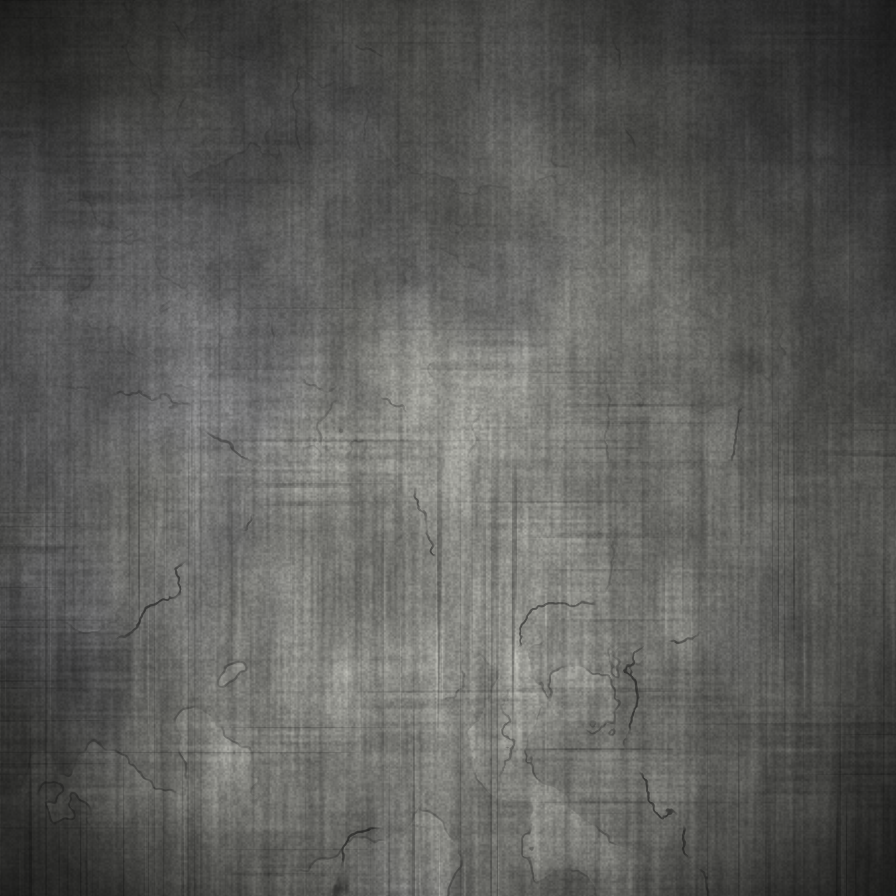
Give the GLSL for this texture, as a three.js fragment shader.

```glsl
// A worn, dark grey wall: a soft pool of light over blotchy plaster, brushed
// with fine vertical streaks, crossed by faint horizontal threads and marked
// by peeling flakes and hairline cracks. All of it is layered value noise.

#define LIGHT_CENTER vec2(0.48, 0.40)
#define LIGHT_PEAK   0.535
#define LIGHT_FALL   0.285
#define BLOTCH       0.70
#define STREAK       0.36
#define HAIRLINE     0.23
#define THREAD       0.17
#define GRAIN        0.27
#define CRACK        0.45
#define FLAKE        0.13
#define WARM_TINT    vec3(1.006, 1.008, 0.970)
#define COOL_TINT    vec3(0.996, 0.998, 1.006)

varying vec2 vUv;

const float LINE_WIDTH = 0.002;

float hash(vec2 p) {
  vec3 q = fract(p.xyx * 0.1031);
  q += dot(q, q.yzx + 33.33);
  return fract((q.x + q.y) * q.z);
}

float noise(vec2 p) {
  vec2 cell = floor(p);
  vec2 f = fract(p);
  f = f * f * (3.0 - 2.0 * f);
  float low = mix(hash(cell), hash(cell + vec2(1.0, 0.0)), f.x);
  float high = mix(hash(cell + vec2(0.0, 1.0)), hash(cell + 1.0), f.x);
  return mix(low, high, f.y);
}

// Five octaves, each turned to hide the lattice
float fbm(vec2 p) {
  float sum = 0.0;
  float weight = 0.5;
  for (int i = 0; i < 5; i++) {
    sum += weight * noise(p);
    p = mat2(1.6, 1.2, -1.2, 1.6) * p + 17.3;
    weight *= 0.5;
  }
  return sum / 0.97;
}

// Central glow, fading to the edges and further into the corners
float lighting(vec2 p) {
  float d = length((p - LIGHT_CENTER) * vec2(1.0, 0.88));
  float glow = LIGHT_PEAK - LIGHT_FALL * smoothstep(0.06, 0.62, d);
  return glow * (1.0 - 0.55 * smoothstep(0.46, 0.74, length(p - 0.5)));
}

// Cloudy stains, upright smears, level wear and small mottling, around zero
float blotches(vec2 p) {
  float clouds = fbm(p * 6.0 + 3.7) - 0.5;
  float smears = fbm(p * vec2(14.0, 2.5) + 41.0) - 0.5;
  float bands = fbm(p * vec2(3.0, 9.0) + 73.0) - 0.5;
  float mottle = fbm(p * vec2(24.0, 20.0) + 97.0) - 0.5;
  return 0.65 * clouds + 0.45 * smears + 0.40 * bands + 0.40 * mottle;
}

// Brushed vertical lines, finer ones stronger, around zero
float streaks(vec2 p) {
  float sum = 0.0;
  float weight = 0.20;
  vec2 scale = vec2(60.0, 2.0);
  for (int i = 0; i < 4; i++) {
    sum += weight * (noise(p * scale + float(i) * 29.0) - 0.5);
    scale *= vec2(1.75, 1.8);
    weight *= 1.25;
  }
  return sum;
}

// Long crisp scratches, dark and pale, gathered in upright groups
float hairlines(vec2 p) {
  float dark = smoothstep(0.74, 0.92, noise(p * vec2(290.0, 2.5) + 211.0));
  float pale = smoothstep(0.78, 0.95, noise(p * vec2(320.0, 4.0) + 307.0));
  float groups = smoothstep(0.25, 0.7, noise(p * vec2(17.0, 3.0) + 59.0));
  return (0.6 * pale - dark) * (0.3 + 0.7 * groups);
}

// Woven horizontal lines, strongest in patches
float threads(vec2 p) {
  float fine = noise(p * vec2(9.0, 270.0) + 19.0) - 0.5;
  float dark = smoothstep(0.80, 0.95, noise(p * vec2(3.0, 250.0) + 131.0));
  float patches = smoothstep(0.4, 0.65, fbm(p * vec2(3.0, 6.0) + 91.0));
  return (fine - 0.8 * dark) * (0.25 + 0.9 * patches);
}

// Ragged fields whose level lines become flake rims and cracks
float flakeField(vec2 p) {
  return fbm(p * vec2(9.0, 8.0) + 121.0);
}

float crackField(vec2 p) {
  vec2 warp = vec2(fbm(p * 17.0 + 7.0), fbm(p * 17.0 + 63.0)) - 0.5;
  return noise((p + 0.07 * warp) * vec2(8.0, 4.5) + 151.0);
}

// Even line along a level, given the field here and one step right and up
float contour(float here, float right, float up, float level) {
  float slope = length(vec2(right, up) - here) / LINE_WIDTH;
  float away = abs(here - level) / max(slope, 1.5);
  return 1.0 - smoothstep(0.2 * LINE_WIDTH, LINE_WIDTH, away);
}

void main() {
  vec2 p = vUv;
  vec2 right = p + vec2(LINE_WIDTH, 0.0);
  vec2 up = p + vec2(0.0, LINE_WIDTH);
  float lower = 1.0 - smoothstep(0.35, 0.65, p.y);
  float wear = smoothstep(0.35, 0.65, noise(p * 34.0 + 11.0));

  // Peeling flakes: pale inside, with a broken dark rim
  float field = flakeField(p);
  float flakeArea = smoothstep(0.46, 0.66, noise(p * 5.0 + 33.0));
  float flake = smoothstep(0.525, 0.54, field) * flakeArea;
  float rim = contour(field, flakeField(right), flakeField(up), 0.525) * flakeArea;

  // Wandering upright hairline cracks
  float crackArea = smoothstep(0.54, 0.74, noise(p * 5.5 + 81.0));
  float crack = contour(crackField(p), crackField(right), crackField(up), 0.5);
  crack *= crackArea;

  // Fine plaster grain
  float grain = 0.65 * noise(p * 440.0) + 0.35 * noise(p * 210.0 + 9.0) - 0.5;

  float tone = lighting(p);
  tone *= 1.0 + BLOTCH * blotches(p);
  tone *= 1.0 + STREAK * streaks(p) * (0.7 + 0.4 * lower);
  tone *= 1.0 + HAIRLINE * hairlines(p) * (0.3 + 0.7 * lower);
  tone *= 1.0 + THREAD * threads(p) + GRAIN * grain;
  tone *= 1.0 + FLAKE * flake * (0.4 + 0.6 * lower);
  tone *= 1.0 - CRACK * wear * max(crack, 0.5 * rim) * (0.35 + 0.65 * lower);

  float warmth = smoothstep(0.3, 0.62, fbm(p * vec2(4.0, 3.0) + 201.0));
  gl_FragColor = vec4(clamp(tone * mix(COOL_TINT, WARM_TINT, warmth), 0.0, 1.0), 1.0);
}
```
